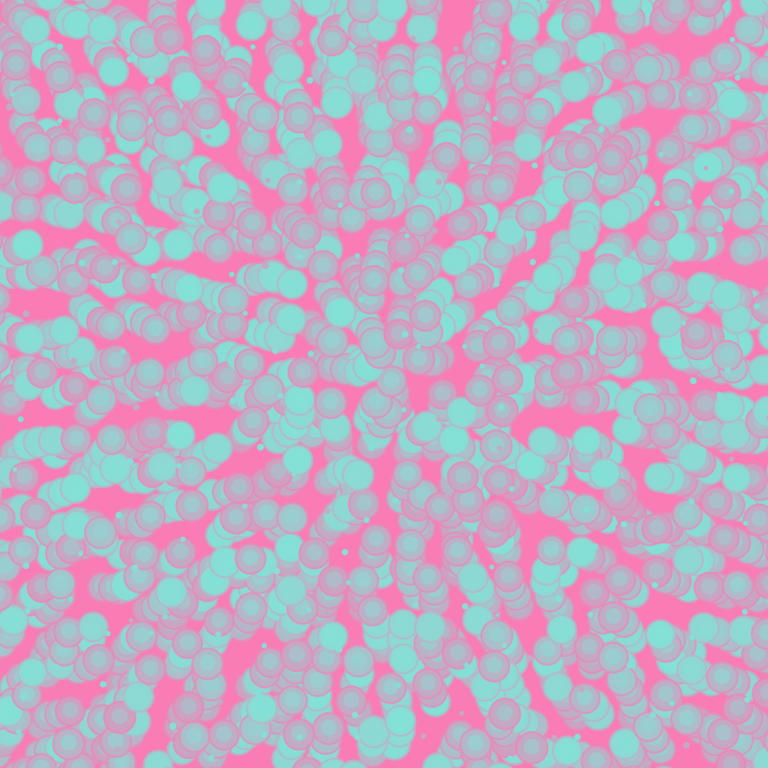
Give the GLSL for this pattern, as a three.js fragment shader.

```glsl
// Short chains of overlapping soft discs drifting toward the middle of a pink field.
// Each jittered grid cell seeds one loose chain, painted from its outer tail to its
// inner head as a single pink-to-teal tone; small dots are sprinkled on top.

varying vec2 vUv;

float hash(vec2 p) {
  vec3 q = fract(vec3(p.xyx) * 0.1031);
  q += dot(q, q.yzx + 33.33);
  return fract((q.x + q.y) * q.z);
}

vec2 hash2(vec2 p) {
  return vec2(hash(p + 17.3), hash(p + 61.7));
}

float cornerSlope(vec2 corner, vec2 offset) {
  float a = 6.2832 * hash(corner + 91.0);
  return dot(vec2(cos(a), sin(a)), offset);
}

// Gradient noise, roughly -0.7 to 0.7
float noise(vec2 p) {
  vec2 i = floor(p), f = fract(p);
  vec2 u = f * f * f * (f * (f * 6.0 - 15.0) + 10.0);
  vec2 e = vec2(1.0, 0.0);
  return mix(
    mix(cornerSlope(i, f), cornerSlope(i + e, f - e), u.x),
    mix(cornerSlope(i + e.yx, f - e.yx), cornerSlope(i + 1.0, f - 1.0), u.x),
    u.y);
}

// Paints one disc over the tone below: pinkish rim, body, paler core
float paintDisc(float below, vec2 offset, float radius, float tone) {
  float d = length(offset);
  if (d > radius + 0.002) return below;
  float teal = smoothstep(0.8, 0.93, tone);
  float rim = 1.0 - smoothstep(radius - 0.001, radius + 0.0013, d);
  float body = 1.0 - smoothstep(radius - 0.0036, radius - 0.0014, d);
  float core = 1.0 - smoothstep(0.0094, 0.011, length(offset - vec2(0.0, 0.0015)));
  float fill = tone - 0.05 * smoothstep(0.4, 1.0, d / radius);
  fill = mix(fill, max(fill, min(fill + 0.22, 0.82)), core * (1.0 - teal));
  float result = mix(below, mix(tone * 0.32, 0.58, teal), rim * 0.9);
  return mix(result, fill, body * 0.94);
}

// Tone of all chains at p: 0 is bare ground, 1 is full teal
float chains(vec2 p) {
  const float cell = 0.05;
  vec2 home = floor(p / cell);
  float tone = 0.0;
  for (int k = 0; k < 4; k++) {
    // Tails first, so that the inner heads end up on top
    for (int j = -1; j <= 1; j++) {
      for (int i = -1; i <= 1; i++) {
        vec2 id = home + vec2(float(i), float(j)) + 40.0;
        if (k == 0 && hash(id + 43.0) < 0.5) continue;
        vec2 seed = (id - 40.0 + 0.12 + 0.76 * hash2(id)) * cell;
        vec2 inward = vec2(0.5, 0.53) - seed;
        float along = (float(k) - 1.5) * mix(0.0125, 0.018, hash(id + 5.0));
        float angle = atan(inward.y, inward.x) + 1.5 * noise(seed * 5.0 + 9.0);
        angle += 0.7 * (hash(id + 31.0) - 0.5) + along * 30.0 * (hash(id + 23.0) - 0.5);
        vec2 key = id + float(k) * vec2(71.0, 37.0);
        vec2 center = seed + along * vec2(cos(angle), sin(angle));
        center += 0.005 * (hash2(key + 53.0) - 0.5);

        // Teal discs gather in loose regions
        float tealShare = 0.33 + 0.45 * noise(seed * 5.0 + 31.0);
        float muted = mix(0.32, 0.82, mix(hash(key + 3.0), hash(id + 8.0), 0.3));
        float discTone = hash(key) < tealShare ? mix(0.9, 1.0, hash(key + 11.0)) : muted;
        float radius = mix(0.0198, 0.0215, hash(key + 29.0));
        tone = paintDisc(tone, p - center, radius, discTone);
      }
    }
  }
  return tone;
}

// Sparse small dots, mostly teal
float paintDots(float below, vec2 p) {
  vec2 id = floor(p / 0.062) + 200.0;
  vec2 center = (id - 200.0 + 0.1 + 0.8 * hash2(id)) * 0.062;
  float radius = mix(0.003, 0.0046, hash(id + 7.0));
  float dotTone = hash(id + 13.0) < 0.7 ? 0.95 : 0.45;
  float cover = 1.0 - smoothstep(radius - 0.001, radius + 0.001, length(p - center));
  return mix(below, dotTone, cover * step(hash(id + 19.0), 0.8));
}

void main() {
  float tone = paintDots(chains(vUv), vUv);
  vec3 pink = vec3(0.975, 0.485, 0.705);
  vec3 teal = vec3(0.5, 0.895, 0.845);
  gl_FragColor = vec4(mix(pink, teal, clamp(tone, 0.0, 1.0)), 1.0);
}
```
